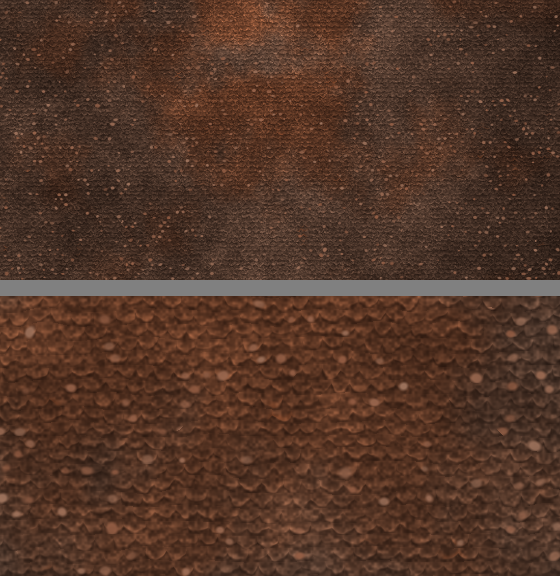
Top, the full canvas; bottom, a detail of the centre.
Give the GLSL for this texture, as a WebGL 2 fragment shader.

```glsl
#version 300 es
precision highp float;
// Dark brown hide of small overlapping scales in offset rows, with worn pale tips.
// Each scale is a scalloped lip over a shadow; layered noise adds stains, rust and grain.
// All lengths are measured in canvas heights.

uniform vec2 u_resolution;
out vec4 outColor;

const float ROWS = 60.0;            // scale rows per canvas height
const float SCALE_ASPECT = 1.5;     // scale width over row height
const float ROW_WARP = 0.55;        // wander of the rows, in row heights
const float RELIEF = 0.21;          // contrast of lips and shadows
const float MOTTLE = 0.75;          // contrast of broad stains
const float BLOTCH = 0.42;          // contrast of small patches
const float GRAIN = 0.40;           // contrast of fine grain
const float SPECK_SHARE = 0.13;     // share of scales with a pale tip
const float BASE_TONE = 0.252;      // middle red level
const vec3 DARK = vec3(0.19, 0.13, 0.10);
const vec3 PALE = vec3(0.57, 0.42, 0.34);
const vec3 RUST = vec3(1.16, 0.94, 0.76);
const vec3 EMBER = vec3(0.50, 0.25, 0.13);

float hash(vec2 p) {
  vec3 q = fract(vec3(p.xyx) * 0.1031);
  q += dot(q, q.yzx + 33.33);
  return fract((q.x + q.y) * q.z);
}

float noise(vec2 p) {
  vec2 i = floor(p), f = fract(p);
  f = f * f * (3.0 - 2.0 * f);
  return mix(mix(hash(i), hash(i + vec2(1, 0)), f.x),
             mix(hash(i + vec2(0, 1)), hash(i + vec2(1, 1)), f.x), f.y);
}

// Layered noise, centred on zero
float fbm(vec2 p) {
  float sum = 0.0, amp = 0.5;
  for (int i = 0; i < 5; i++) {
    sum += amp * (noise(p) - 0.5);
    p = mat2(1.6, 1.2, -1.2, 1.6) * p + 17.3;
    amp *= 0.5;
  }
  return sum;
}

// Shading of one scale: bright rim above the lip, shadow beneath
float scaleRelief(float above, float soft) {
  float lip = smoothstep(-soft, soft, above);
  float body = mix(0.95, -0.2, smoothstep(0.05, 0.65, above));
  float shadow = mix(-1.15, -0.25, smoothstep(0.0, 0.5, -above));
  return mix(shadow, body, lip);
}

void main() {
  vec2 uv = gl_FragCoord.xy / u_resolution.y;
  float aspect = u_resolution.x / u_resolution.y;
  float soft = max(0.14, 0.7 * ROWS / u_resolution.y);

  // Offset rows of scales, gently warped
  vec2 warp = vec2(noise(uv * 21.0), noise(uv * 25.0 + 40.0)) - 0.5;
  vec2 grid = uv * ROWS / vec2(SCALE_ASPECT, 1.0) + ROW_WARP * warp;
  grid.x += 0.5 * mod(floor(grid.y), 2.0);
  vec2 cell = floor(grid);
  vec2 local = fract(grid) - vec2(0.5, 0.0);
  float rnd = hash(cell + 3.7);
  float tip = 0.05 + 0.25 * rnd;
  float edge = mix(tip, 0.6, 4.0 * local.x * local.x);
  edge += 0.3 * (noise(uv * 150.0) - 0.5);
  float relief = scaleRelief(local.y - edge, soft);
  relief *= 0.6 + 0.8 * hash(cell + 71.3);

  // Broad stains: a warm glow high in the middle, darker flanks
  vec2 fromGlow = (uv - vec2(0.46 * aspect, 0.78)) / vec2(0.75, 0.6);
  float glow = exp(-dot(fromGlow, fromGlow));
  float flank = smoothstep(0.62, 1.0, uv.x / aspect);
  float stain = MOTTLE * fbm(uv * 3.1 + 5.2) + 0.22 * glow - 0.10 * flank;
  float patches = BLOTCH * fbm(uv * 13.0 + 31.0);

  // Fine grain, slightly stretched along the rows
  float grain = noise(uv * vec2(150.0, 210.0)) + noise(uv * 290.0 + 9.0) - 1.0;

  // Colour from tone
  float tone = BASE_TONE * exp(stain + patches + RELIEF * relief + GRAIN * grain);
  vec3 color = DARK + (PALE - DARK) * (tone - DARK.r) / (PALE.r - DARK.r);
  float rust = smoothstep(-0.05, 0.25, fbm(uv * 5.0 + 60.0) + 0.2 * glow - 0.04);
  color *= mix(vec3(1.0), RUST, rust * (0.35 + 0.65 * glow));

  // Few small ember patches
  float ember = smoothstep(0.24, 0.36, fbm(uv * 11.0 + 83.0));
  color = mix(color, EMBER * (0.8 + 0.4 * relief), 0.45 * ember * smoothstep(-0.3, 0.7, relief));

  // Worn pale tips, gathered in clusters and thicker low down and at the sides
  float sides = abs(uv.x / aspect - 0.5) * 2.0;
  float crowd = 0.65 + 0.55 * (1.0 - uv.y) + 0.3 * sides + 2.6 * fbm(uv * 5.5 + 12.0);
  float worn = step(hash(cell + 19.1), SPECK_SHARE * crowd);
  vec2 center = vec2(0.3 * (hash(cell + 47.9) - 0.5), tip + 0.22);
  float radius = mix(0.18, 0.36, hash(cell + 88.2));
  float dist = length((local - center) * vec2(SCALE_ASPECT * 0.85, 1.0));
  float speck = worn * (1.0 - smoothstep(radius - soft, radius + soft, dist));
  vec3 speckColor = PALE * mix(vec3(1.02, 0.86, 0.76), vec3(1.1), hash(cell + 5.5));
  color = mix(color, speckColor, speck * mix(0.5, 0.95, hash(cell + 61.4)));

  outColor = vec4(clamp(color, 0.0, 1.0), 1.0);
}
```
